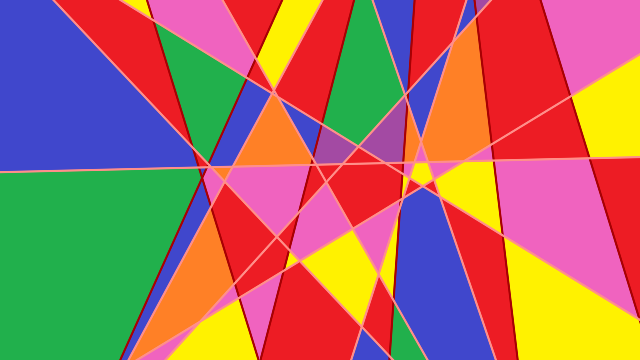
A Shadertoy shader for this background:

```glsl
#define FAN_CENTRE vec2(0.93, 0.54)
#define FAN_REACH 4
#define FAN_MAX_ANGLE 1.257
#define FAN_SPREAD 0.8
#define STEEP_LINES 6
#define LINE_HALF_WIDTH 0.003
#define JITTER 0.03
#define SALMON vec3(1.0, 0.56, 0.54)
#define DARK_RED vec3(0.66, 0.0, 0.01)

float hash(float n) {
    return fract(sin(n * 127.1) * 43758.5453);
}

// Signed distance to a line through a point, positive above it
float fanLine(vec2 p, float j) {
    float angle = sign(j) * FAN_MAX_ANGLE * pow(abs(j) / float(FAN_REACH), 0.6);
    angle += JITTER * (hash(j + 20.0) - 0.5) + 0.01;
    float shift = FAN_SPREAD * (fract(j * 0.618 + 0.3) - 0.5);
    shift += JITTER * (hash(j + 40.0) - 0.5);
    vec2 through = FAN_CENTRE + vec2(shift, 0.0);
    return dot(p - through, vec2(-sin(angle), cos(angle)));
}

// Signed distance to a steep line, positive to its right
float steepLine(vec2 p, float i) {
    float phase = mod(i + 4.0, 5.0);
    float lean = 0.19 * phase - 0.45;
    float middle = 0.35 + 0.22 * i + 0.05 * phase;
    middle += JITTER * (hash(i + 60.0) - 0.5);
    return (p.x - middle - lean * (0.5 - p.y)) / sqrt(1.0 + lean * lean);
}

// Flat paint for a tone in 0..1; interval widths set the area shares
vec3 paint(float tone) {
    vec3 red = vec3(0.93, 0.11, 0.14);
    vec3 pink = vec3(0.94, 0.39, 0.75);
    if (tone < 0.12) return pink;
    if (tone < 0.20) return vec3(0.64, 0.29, 0.64);  // purple
    if (tone < 0.42) return red;
    if (tone < 0.50) return vec3(1.0, 0.50, 0.15);   // orange
    if (tone < 0.59) return vec3(0.13, 0.69, 0.30);  // green
    if (tone < 0.70) return vec3(1.0, 0.95, 0.0);    // yellow
    if (tone < 0.80) return red;
    if (tone < 0.945) return vec3(0.25, 0.28, 0.80); // blue
    return pink;
}

float stroke(float dist, float pixel) {
    return 1.0 - smoothstep(-0.5 * pixel, 0.5 * pixel, dist - LINE_HALF_WIDTH);
}

void mainImage(out vec4 fragColor, in vec2 fragCoord) {
    float pixel = 1.0 / iResolution.y;
    vec2 p = fragCoord * pixel;

    // Count the lines passed in each family to identify the cell
    float fanCount = 0.0, fanDist = 1e3;
    for (int j = -FAN_REACH; j <= FAN_REACH; j++) {
        float d = fanLine(p, float(j));
        fanCount += step(0.0, d);
        fanDist = min(fanDist, abs(d));
    }
    float steepCount = 0.0, steepDist = 1e3;
    for (int i = 0; i < STEEP_LINES; i++) {
        float d = steepLine(p, float(i));
        steepCount += step(0.0, d);
        steepDist = min(steepDist, abs(d));
    }

    // Unequal steps keep neighbouring cells apart in colour
    vec3 col = paint(fract(0.382 * fanCount + 0.29 * steepCount));
    col = mix(col, DARK_RED, stroke(steepDist, pixel));
    col = mix(col, SALMON, stroke(fanDist, pixel));
    fragColor = vec4(col, 1.0);
}
```
